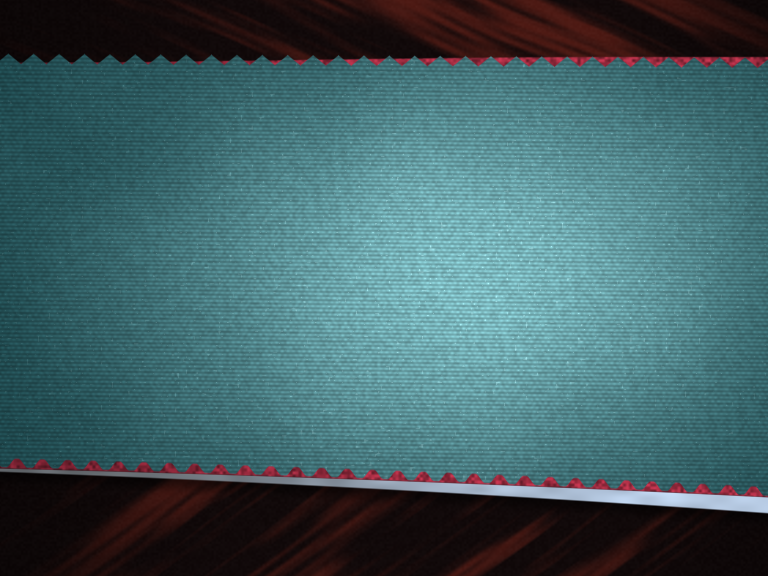
Reproduce this texture procedurally as a WebGL 1 fragment shader.

```glsl
precision highp float;
uniform vec2 u_resolution;

#define TOOTH_PERIOD 0.0441
#define TOOTH_DEPTH 0.018
#define ROW_COUNT 140.0
#define BEAD_COUNT 105.0
#define WEAVE_CONTRAST 0.13
#define GRAIN_CONTRAST 0.16
#define SPARKLE 0.16
#define GLOW_CENTER vec2(0.81, 0.52)
#define GLOW_SIZE vec2(0.54, 0.38)

const vec3 TEAL_DARK = vec3(0.11, 0.27, 0.29);
const vec3 TEAL_LIGHT = vec3(0.49, 0.73, 0.755);
const vec3 WOOD_DARK = vec3(0.065, 0.035, 0.037);
const vec3 WOOD_RED = vec3(0.31, 0.105, 0.08);
const vec3 BACKING_RED = vec3(0.62, 0.17, 0.25);
const vec3 PAPER_DIM = vec3(0.40, 0.42, 0.44);
const vec3 PAPER_LIGHT = vec3(0.74, 0.82, 0.92);

float hash(vec2 p) {
  return fract(sin(dot(p, vec2(127.1, 311.7))) * 43758.5453);
}

float noise(vec2 p) {
  vec2 cell = floor(p);
  vec2 f = fract(p);
  f = f * f * (3.0 - 2.0 * f);
  float low = mix(hash(cell), hash(cell + vec2(1.0, 0.0)), f.x);
  float high = mix(hash(cell + vec2(0.0, 1.0)), hash(cell + 1.0), f.x);
  return mix(low, high, f.y);
}

// Coverage of the region where the signed height is positive
float above(float height) {
  float soft = 1.1 / u_resolution.y;
  return smoothstep(-soft, soft, height);
}

// Triangle wave: 1 at the middle of a notch, 0 at a tooth tip
float notch(float x, float phase) {
  return 1.0 - 2.0 * abs(fract((x - phase) / TOOTH_PERIOD + 0.5) - 0.5);
}

// Dark polished wood with slanted streaks
vec3 wood(vec2 p) {
  float angle = p.y > 0.5 ? -0.42 : 0.62;
  vec2 dir = vec2(cos(angle), sin(angle));
  vec2 g = vec2(dot(p, dir), dot(p, vec2(-dir.y, dir.x)));
  g.y += 0.012 * noise(g * vec2(5.0, 9.0));
  float broad = noise(g * vec2(3.0, 24.0));
  float fine = noise(g * vec2(9.0, 110.0) + 17.0);
  float streak = smoothstep(0.36, 0.95, 0.6 * broad + 0.4 * fine);
  float corner = smoothstep(0.25, 0.75, abs(p.x - 0.72));
  vec3 color = mix(WOOD_DARK, WOOD_RED, streak * (1.0 - 0.55 * corner));
  return color * (1.0 - 0.3 * corner) + 0.02 * (noise(p * 260.0) - 0.5);
}

// Ribbed cloth lit by a soft lamp
vec3 cloth(vec2 p) {
  vec2 d = (p - GLOW_CENTER) / GLOW_SIZE;
  float glow = exp(-dot(d, d) * 1.08);
  glow += 0.08 * (noise(p * 7.0) - 0.5);
  vec3 color = mix(TEAL_DARK, TEAL_LIGHT, clamp(glow, 0.0, 1.0));

  float row = (p.y + 0.012 * p.x) * ROW_COUNT;
  float stagger = 0.5 * mod(floor(row), 2.0);
  float rib = cos(6.2832 * (row - 0.5));
  float bead = cos(6.2832 * (p.x * BEAD_COUNT + stagger));
  float weave = rib * (0.8 + 0.2 * bead) + 0.25 * bead;
  float grain = noise(vec2(p.x * 190.0, row * 1.3)) - 0.5;
  color *= 1.0 + WEAVE_CONTRAST * weave + GRAIN_CONTRAST * grain;

  float speck = smoothstep(0.83, 1.0, noise(p * vec2(210.0, 250.0) + 31.0));
  return color + SPARKLE * speck * (0.4 + 0.6 * glow);
}

void main() {
  vec2 p = gl_FragCoord.xy / u_resolution.y;
  float across = gl_FragCoord.x / u_resolution.x;

  // Slightly tilted border lines
  float topTips = mix(0.907, 0.900, across);
  float redTop = mix(0.891, 0.901, smoothstep(0.0, 0.8, across));
  float paperTop = 0.187 - 0.033 * across - 0.017 * across * across;
  float paperBottom = 0.181 - 0.050 * across - 0.022 * across * across;

  // Pinked cloth edges
  float topEdge = topTips - TOOTH_DEPTH * notch(p.x, 0.0365);
  float bump = smoothstep(0.15, 0.9, notch(p.x, 0.0295));
  float bottomEdge = paperTop + 0.002 + 0.85 * TOOTH_DEPTH * bump;

  // Layers from the table upward
  vec3 color = wood(p);
  color *= 1.0 - 0.5 * smoothstep(0.03, 0.0, abs(p.y - paperBottom));

  float paperShine = smoothstep(0.1, 0.85, across);
  vec3 paper = mix(PAPER_DIM, PAPER_LIGHT, paperShine);
  paper *= 0.88 + 0.2 * noise(p * vec2(24.0, 60.0));
  color = mix(color, paper, above(p.y - paperBottom) * above(paperTop - p.y));

  vec3 red = BACKING_RED * (0.6 + 0.65 * noise(p * 190.0));
  red *= 0.75 + 0.3 * smoothstep(0.0, 0.6, across);
  color = mix(color, red, above(p.y - paperTop) * above(redTop - p.y));

  float clothMask = above(p.y - bottomEdge) * above(topEdge - p.y);
  color = mix(color, cloth(p), clothMask);
  gl_FragColor = vec4(clamp(color, 0.0, 1.0), 1.0);
}
```
